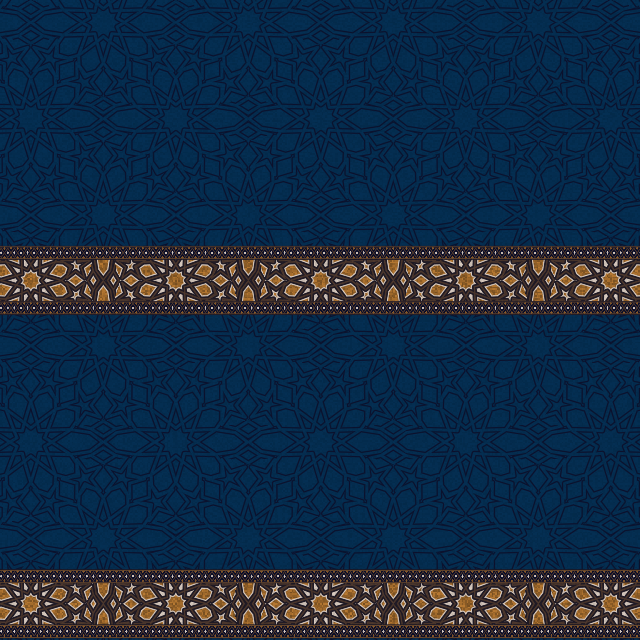
Give the GLSL for this pattern, as a WebGL 2 fragment shader.

```glsl
#version 300 es
precision highp float;
// Woven cloth: ten-fold star strapwork, dark on blue, crossed by two ornate bands.
// One strapwork distance serves both parts; in the bands it is turned a quarter
// and reduced, and guard strips of small diamonds run along both sides.
uniform vec2 u_resolution;
out vec4 fragColor;

const float TURN = 6.2831853;

float hash(vec2 p) {
    return fract(sin(dot(p, vec2(127.1, 311.7))) * 43758.5453);
}

float segment(vec2 p, vec2 a, vec2 b) {
    vec2 pa = p - a, ba = b - a;
    return length(pa - ba * clamp(dot(pa, ba) / dot(ba, ba), 0.0, 1.0));
}

// Fold an angle about the nearest of n equal directions.
float foldAngle(float angle, float n) {
    return abs(angle - round(angle * n / TURN) * TURN / n);
}

vec2 polar(float angle, float radius) {
    return radius * vec2(cos(angle), sin(angle));
}

// x: distance to the strap centre lines, y: 1 inside the kites round a star.
vec2 strapwork(vec2 p) {
    // nearest star of the centred lattice
    vec2 cell = vec2(1.0, 1.3764);
    vec2 a = p - cell * round(p / cell);
    vec2 b = p - cell * (floor(p / cell) + 0.5);
    vec2 q = abs(dot(a, a) < dot(b, b) ? a : b);

    // one tenth of the rosette, petal along x
    float angle = atan(q.y, q.x + 1e-6);
    vec2 s = polar(foldAngle(angle, 10.0), length(q));
    bool sidePetal = angle < TURN / 20.0;
    vec2 notch = polar(TURN / 20.0, 0.1);
    vec2 shoulder = polar(TURN / 20.0, 0.29);
    vec2 starTip = vec2(0.145, 0.0);
    vec2 bulge = sidePetal ? vec2(0.41, 0.068) : vec2(0.35, 0.062);
    vec2 petalTip = vec2(sidePetal ? 0.495 : 0.41, 0.0);
    float d = segment(s, notch, starTip);
    d = min(d, segment(s, starTip, shoulder));
    d = min(d, segment(s, shoulder, bulge));
    d = min(d, segment(s, bulge, petalTip));

    if (sidePetal) {
        // small lozenge between two side petals, tied to the star arm
        vec2 g = vec2(0.5 - q.x, abs(q.y - 0.095));
        d = min(d, segment(g, vec2(0.085, 0.0), vec2(0.0, 0.055)));
        d = min(d, segment(q, vec2(0.415, 0.095), vec2(0.32, 0.12)));
    } else {
        // five-pointed star beyond the petal
        vec2 v = s - vec2(0.447, 0.0);
        vec2 w = polar(foldAngle(atan(v.y, -v.x + 1e-6), 5.0), length(v));
        d = min(d, segment(w, vec2(0.054, 0.0), polar(TURN / 10.0, 0.145)));
    }
    float kite = step(0.145 - 1.615 * s.y, s.x) * step(0.684 * (s.x - 0.145), s.y);
    return vec2(d, kite);
}

void main() {
    vec2 uv = gl_FragCoord.xy / u_resolution;
    vec2 p = uv * 4.414 - vec2(0.2126, 0.25);
    float aa = 3.0 / min(u_resolution.x, u_resolution.y);
    float period = 2.23;
    float grain = hash(floor(uv * 384.0));

    vec3 blue = vec3(0.014, 0.175, 0.31);
    vec3 ink = vec3(0.045, 0.055, 0.16);
    vec3 dark = vec3(0.12, 0.10, 0.14);
    vec3 brown = vec3(0.29, 0.21, 0.17);
    vec3 gold = vec3(0.62, 0.41, 0.17);
    vec3 ivory = vec3(0.80, 0.75, 0.71);

    // blue field: both edges of each strap are inked, unevenly
    float fieldY = mod(p.y, period) - 0.5 * period;
    float strap = strapwork(vec2(p.x, fieldY * 1.0364)).x;
    float edge = abs(strap - 0.015) - 0.0045;
    float inked = (0.75 + 0.25 * grain) * (1.0 - smoothstep(-aa, aa, edge));
    vec3 color = mix(blue, ink, inked);

    // band: brown straps edged dark, shapes lined ivory and filled gold
    float bandY = mod(p.y + 0.5 * period, period) - 0.5 * period;
    vec2 inner = strapwork(vec2(bandY * 1.328, p.x * 1.3764));
    vec3 band = mix(brown, dark, smoothstep(0.007 - aa, 0.007 + aa, inner.x));
    band = mix(band, ivory, smoothstep(0.022 - aa, 0.022 + aa, inner.x));
    vec3 fill = mix(gold * (0.8 + 0.3 * grain), ivory, inner.y);
    band = mix(band, fill, smoothstep(0.033 - aa, 0.033 + aa, inner.x));

    // guard strips: a row of diamonds between thin brown rules
    float across = abs(bandY);
    vec2 g = vec2((fract(p.x * 22.0) - 0.5) / 22.0, across - 0.19);
    vec2 h = abs(g) / vec2(0.0227, 0.032);
    float soft = aa * 30.0;
    vec3 guard = mix(ink, brown, 1.0 - smoothstep(0.1, 0.1 + soft, abs(h.x + h.y - 1.0)));
    guard = mix(guard, ivory, 1.0 - smoothstep(0.3, 0.3 + soft, h.x + h.y));
    float corner = abs(h.x - 1.0) + abs(h.y - 1.0);
    guard = mix(guard, gold, 0.8 * (1.0 - smoothstep(0.3, 0.3 + soft, corner)));
    guard = mix(guard, mix(brown, gold, 0.35),
        1.0 - smoothstep(0.001, 0.001 + aa, abs(abs(g.y) - 0.041)));
    guard = mix(guard, dark, smoothstep(0.043, 0.043 + aa, abs(g.y)));

    band = mix(band, guard, smoothstep(0.142 - aa, 0.142 + aa, across));
    color = mix(band, color, smoothstep(0.2385 - aa, 0.2385 + aa, across));

    // fine weave grain
    color *= 0.94 + 0.12 * grain;
    fragColor = vec4(color, 1.0);
}
```
